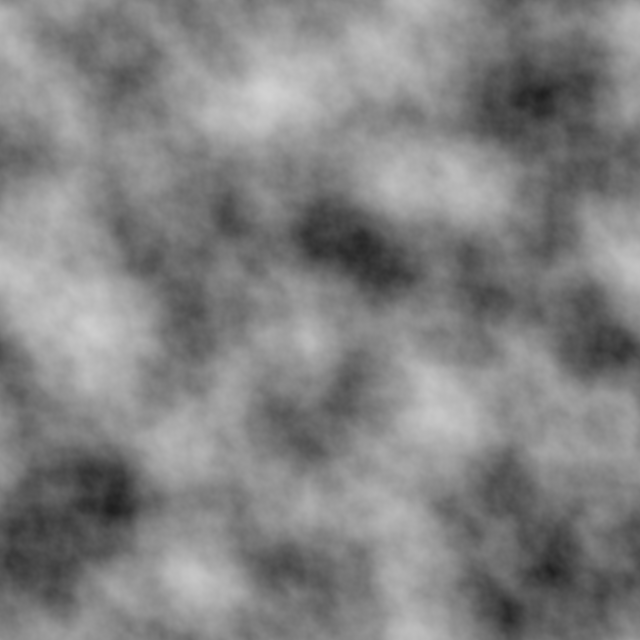
A Shadertoy shader for this texture:

```glsl
// Soft grey cloud texture: seamless fractal gradient noise with a slight diagonal lean.

#define BASE_CELLS 4.0      // lattice cells across the canvas, whole number
#define OCTAVES 6
#define GAIN 0.5            // amplitude ratio between octaves
#define MEAN_GREY 0.52
#define CONTRAST 0.5
#define DARK_BIAS 0.15      // deepens shadows and holds back highlights
#define LEAN 0.2            // stretches clouds from upper left to lower right
#define SEED 17u

const float TAU = 6.2831853;

// Integer hash of a lattice cell and layer, giving a value in 0..1
float hash(uvec3 p) {
    uint h = p.x * 1597334677u ^ p.y * 3812015801u ^ (p.z + SEED) * 2798796415u;
    h = (h ^ (h >> 16)) * 2146121005u;
    h = (h ^ (h >> 15)) * 2221713035u;
    h ^= h >> 16;
    return float(h >> 8) / 16777216.0;
}

// Slope contribution of one lattice corner, wrapped to the period
float corner(vec2 cell, vec2 offset, float period, uint layer) {
    uvec2 wrapped = uvec2(mod(cell + 0.5, period));
    float angle = TAU * hash(uvec3(wrapped, layer));
    vec2 slope = vec2(cos(angle), sin(angle));
    slope += LEAN * slope.yx;   // steeper along the rising diagonal
    return dot(slope, offset);
}

// Periodic gradient noise with quintic interpolation
float gradientNoise(vec2 p, float period, uint layer) {
    vec2 cell = floor(p);
    vec2 f = p - cell;
    vec2 blend = f * f * f * (f * (f * 6.0 - 15.0) + 10.0);
    vec2 e = vec2(1.0, 0.0);
    float bottom = mix(corner(cell, f, period, layer),
                       corner(cell + e.xy, f - e.xy, period, layer), blend.x);
    float top = mix(corner(cell + e.yx, f - e.yx, period, layer),
                    corner(cell + e.xx, f - e.xx, period, layer), blend.x);
    return mix(bottom, top, blend.y);
}

// Octave sum; each layer is shifted so the lattices do not line up
float cloudNoise(vec2 uv) {
    float sum = 0.0;
    float amplitude = 1.0;
    float cells = BASE_CELLS;
    for (int i = 0; i < OCTAVES; i++) {
        vec2 shift = float(i) * vec2(0.37, 0.71);
        sum += amplitude * gradientNoise(uv * cells + shift, cells, uint(i));
        amplitude *= GAIN;
        cells *= 2.0;
    }
    return sum;
}

void mainImage(out vec4 fragColor, in vec2 fragCoord) {
    vec2 uv = fragCoord / iResolution.xy;
    float cloud = cloudNoise(uv);
    float grey = MEAN_GREY + CONTRAST * cloud - DARK_BIAS * cloud * cloud;
    fragColor = vec4(vec3(clamp(grey, 0.0, 1.0)), 1.0);
}
```
